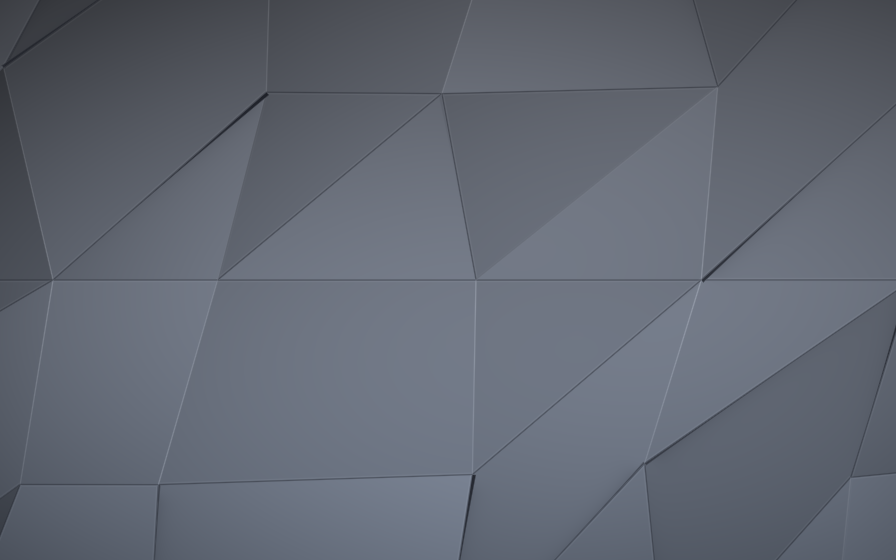
Write a Shadertoy shader that draws this texture.

```glsl
const vec2 PITCH = vec2(0.38, 0.36);
const float LEAN = 0.04;
const vec3 SHADOW = vec3(0.10, 0.11, 0.14);
const vec3 LOW_TINT = vec3(0.925, 1.0, 1.13);
const vec3 HIGH_TINT = vec3(0.965, 1.0, 1.085);

float hash(vec2 p, float seed) {
    return fract(sin(dot(p, vec2(127.1, 311.7)) + seed * 74.7) * 43758.55);
}

float coverage(float dist, float blur) {
    return clamp(0.5 - dist / blur, 0.0, 1.0);
}

// Corners wander, but every second row stays level
vec2 corner(vec2 id) {
    vec2 jitter = vec2(hash(id, 1.0), hash(id, 2.0)) - 0.5;
    float loose = mod(id.y, 2.0);
    return id * PITCH + vec2(id.y * LEAN, 0.0) + jitter * vec2(0.2, 0.1 * loose);
}

// Positive on the left of the line from a to b
float side(vec2 p, vec2 a, vec2 b) {
    vec2 e = normalize(b - a);
    return e.x * (p.y - a.y) - e.y * (p.x - a.x);
}

float triangle(vec2 p, vec2 a, vec2 b, vec2 c, float pixel) {
    float inside = min(side(p, a, b), min(side(p, b, c), side(p, c, a)));
    return coverage(-inside, pixel);
}

// Triangles above and below a level edge may form one panel
bool isJoined(vec2 id) {
    return mod(id.y, 2.0) > 0.5 && hash(id, 3.0) > 0.35;
}

// Cells closed above and below may stay whole
bool isWhole(vec2 id, vec2 above) {
    return !isJoined(id) && !isJoined(above) && hash(id, 4.0) > 0.3;
}

// Tilted panel tone; joined triangles share the same key
float panelTone(vec2 p, vec2 id, float part) {
    float key = isJoined(id) ? 5.0 : 5.0 + part;
    vec2 middle = 0.5 * (corner(id) + corner(id + vec2(1.0, 0.0)));
    float angle = 6.283 * hash(id, key + 4.0);
    float slope = dot(p - middle, vec2(cos(angle), sin(angle)));
    return 0.07 * (hash(id, key) - 0.5) + 0.07 * slope;
}

// x: shadow, y: bright edge; low kinds glint, high kinds open into a wedge
vec2 seam(vec2 p, vec2 a, vec2 b, float kind, float flip, float pixel) {
    vec2 e = b - a;
    float size = length(e);
    float t = dot(p - a, e) / (size * size);
    float s = side(p, a, b) * (flip > 0.5 ? 1.0 : -1.0);
    float beyond = (abs(t - 0.5) - 0.5) * size;
    float hairline = coverage(max(abs(s) - 0.001, beyond), 1.3 * pixel);
    float lip = coverage(max(abs(s + 0.0028) - 0.0008, beyond), 1.3 * pixel);
    float glinting = 1.0 - smoothstep(0.25, 0.35, kind);
    float raised = smoothstep(0.5, 0.6, kind);

    float taper = clamp(fract(flip * 8.0) > 0.5 ? t : 1.0 - t, 0.0, 1.0);
    float depth = 0.45 + 0.55 * fract(flip * 32.0);
    float width = 0.007 * depth * taper * taper;
    float wedge = coverage(max(max(s - width, -s), beyond), 1.5 * pixel);
    float ends = smoothstep(0.0, -0.04, beyond);
    float soft = exp(-abs(s) / 0.014) * ends * smoothstep(-pixel, pixel, s);

    float dark = hairline * 0.42 * (1.0 - glinting);
    dark = max(dark, raised * wedge * mix(0.4, depth, taper));
    dark = max(dark, 0.16 * raised * taper * soft);
    float bright = hairline * glinting * (0.55 + 0.45 * taper);
    return vec2(dark, max(bright, 0.25 * lip * (1.0 - glinting)));
}

void mainImage(out vec4 fragColor, in vec2 fragCoord) {
    float pixel = 1.0 / iResolution.y;
    vec2 uv = fragCoord / iResolution.xy;
    vec2 p = (fragCoord - 0.5 * iResolution.xy) * pixel;
    vec2 base = floor(vec2(p.x - LEAN * p.y / PITCH.y, p.y) / PITCH);

    // Panels and seams of the surrounding cells
    float tone = 0.0;
    float total = 0.0001;
    vec2 lines = vec2(0.0);
    for (int j = -1; j <= 1; j++) {
        for (int i = -1; i <= 1; i++) {
            vec2 id = base + vec2(i, j);
            vec2 above = id + vec2(0.0, 1.0);
            vec2 a = corner(id);
            vec2 b = corner(id + vec2(1.0, 0.0));
            vec2 c = corner(id + 1.0);
            vec2 d = corner(above);
            bool whole = isWhole(id, above);

            float lower = triangle(p, a, b, c, pixel);
            float upper = triangle(p, a, c, d, pixel);
            float lowTone = panelTone(p, id, 0.0);
            float highTone = whole ? lowTone : panelTone(p, above, 1.0);
            tone += lower * lowTone + upper * highTone;
            total += lower + upper;

            if (!isJoined(id)) {
                lines = max(lines, seam(p, a, b, 0.4, hash(id, 12.0), pixel));
            }
            if (!whole) {
                float kind = 0.2 + 0.8 * hash(id, 15.0);
                lines = max(lines, seam(p, a, c, kind, hash(id, 16.0), pixel));
            }
            lines = max(lines, seam(p, a, d, hash(id, 13.0), hash(id, 14.0), pixel));
        }
    }

    // Dim room light, fading towards the corners and the upper left
    vec2 q = 2.0 * uv - vec2(1.14, 0.9);
    float corners = smoothstep(0.8, 0.0, length(uv - vec2(0.0, 1.0)));
    float light = 0.478 - 0.1 * dot(q, q) - 0.03 * corners;
    vec3 color = (light + tone / total) * mix(LOW_TINT, HIGH_TINT, uv.y);
    color += 0.13 * lines.y;
    color = mix(color, SHADOW, lines.x);
    fragColor = vec4(color, 1.0);
}
```
